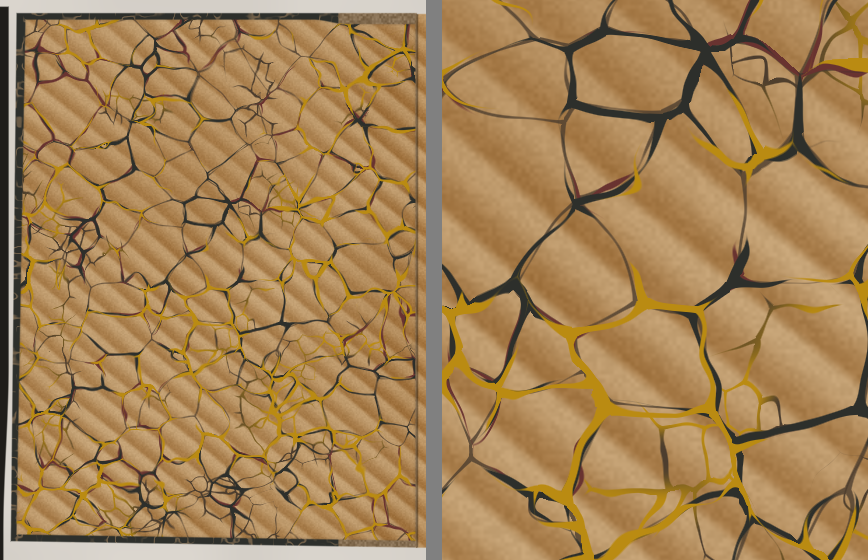
Left: the whole. Right: its middle third, enlarged.
Reproduce this texture procedurally as a Shadertoy shader.

```glsl
// A marbled endpaper inside its book cover: tan paper with diagonal bands,
// crossed by a net of yellow, dark and crimson veins. The net is a weighted
// Voronoi diagram; each ink follows it with its own small warp and width.

const float ASPECT = 390.0 / 512.0;
const float CELLS = 16.5; // Voronoi grid cells per canvas height

const vec3 PAPER_SHADE = vec3(0.610, 0.428, 0.222);
const vec3 PAPER_LIGHT = vec3(0.770, 0.635, 0.458);
const vec3 INK_YELLOW = vec3(0.730, 0.545, 0.070);
const vec3 INK_DARK = vec3(0.175, 0.185, 0.170);
const vec3 INK_CRIMSON = vec3(0.410, 0.200, 0.190);
const vec3 INK_BROWN = vec3(0.300, 0.240, 0.180);
const vec3 BACKING = vec3(0.845, 0.825, 0.795);
const vec3 CLOTH = vec3(0.520, 0.430, 0.320);
const vec3 BLACK = vec3(0.120, 0.115, 0.100);

vec3 hash32(vec2 p) {
    vec3 q = fract(p.xyx * vec3(0.1031, 0.1030, 0.0973));
    q += dot(q, q.yxz + 33.33);
    return fract((q.xxy + q.yzz) * q.zyx);
}

// Value noise with three independent channels
vec3 noise3(vec2 p) {
    vec2 cell = floor(p), f = fract(p);
    f = f * f * (3.0 - 2.0 * f);
    vec3 low = mix(hash32(cell), hash32(cell + vec2(1, 0)), f.x);
    vec3 high = mix(hash32(cell + vec2(0, 1)), hash32(cell + vec2(1, 1)), f.x);
    return mix(low, high, f.y);
}

// x: distance to the nearest cell wall, y: gap to the third site
vec2 wallDistance(vec2 p) {
    vec3 nearest = vec3(9.0);
    vec2 toFirst = vec2(0.0), toSecond = vec2(0.0);
    for (int j = -2; j <= 2; j++)
    for (int i = -2; i <= 2; i++) {
        vec2 cell = floor(p) + vec2(i, j);
        vec3 site = hash32(cell);
        vec2 away = p - cell - site.xy;
        float len = length(away), d = len - 0.75 * site.z;
        vec2 dir = away / max(len, 0.001);
        if (d < nearest.x) {
            nearest = vec3(d, nearest.xy);
            toSecond = toFirst;
            toFirst = dir;
        } else if (d < nearest.y) {
            nearest = vec3(nearest.x, d, nearest.y);
            toSecond = dir;
        } else nearest.z = min(nearest.z, d);
    }
    float slope = max(length(toFirst - toSecond), 0.25);
    return vec2((nearest.y - nearest.x) / slope, nearest.z - nearest.x);
}

// Coverage of one ink; the line swells where three cells meet
float strand(vec2 p, float seed, float wander, float width, float swell, float aa) {
    vec2 warp = noise3(p * 2.7 + seed).xy - 0.5;
    vec2 wall = wallDistance(p + wander * warp);
    float ragged = 0.55 + 0.9 * noise3(p * 4.0 + seed).z;
    float reach = (width + swell * exp(-9.0 * wall.y)) * ragged;
    return clamp((reach - wall.x) / aa + 0.5, 0.0, 1.0) * smoothstep(0.0, 0.015, reach);
}

float boxMask(vec2 p, vec2 lo, vec2 hi, float aa) {
    vec2 inside = min(p - lo, hi - p);
    return smoothstep(-aa, aa, min(inside.x, inside.y));
}

vec3 bandedPaper(vec2 p) {
    vec3 broad = noise3(p * 6.0 + 20.0);
    float across = dot(p, vec2(0.64, 0.77)) + 0.008 * (broad.x - 0.5);
    float phase = fract(across / 0.039);
    float band = smoothstep(0.0, 0.70, phase) * (1.0 - smoothstep(0.78, 1.0, phase));
    float strength = 0.40 + 0.45 * broad.y;
    float light = 0.51 + strength * (band - 0.45) + 0.22 * (broad.z - 0.5);
    light -= 0.16 * smoothstep(0.58, 0.74, p.x);
    vec3 color = mix(PAPER_SHADE, PAPER_LIGHT, light);
    return color + 0.050 * (noise3(p * 400.0).x - 0.5);
}

// Ink supply: short patches along the net, grouped in broad drifts
vec3 inkAmount(vec2 q) {
    vec3 supply = 0.55 * noise3(q * 1.5 + 7.0) + 0.45 * noise3(q * 0.45 + 57.0);
    return smoothstep(vec3(0.40, 0.40, 0.48), vec3(0.70, 0.74, 0.78), supply);
}

vec3 marbledPaper(vec2 p, float px) {
    vec2 q = p * CELLS + 31.0;
    q += 0.45 * (noise3(q * 0.8).xy - 0.5);
    float aa = 1.4 * px * CELLS;
    vec3 a = inkAmount(q);
    vec3 color = bandedPaper(p);

    // A few small bubbles of a finer net
    vec2 fine = q * 1.7 + 11.0;
    float patchy = smoothstep(0.64, 0.84, noise3(q * 0.7 + 83.0).y);
    vec3 bubbleInk = mix(INK_BROWN, INK_YELLOW, a.x);
    color = mix(color, bubbleInk, strand(fine, 5.0, 0.15, 0.035 * patchy, 0.05 * patchy, 1.7 * aa));

    // Main net: hairlines first, then the three inks
    color = mix(color, INK_BROWN, 0.80 * strand(q, 3.0, 0.06, 0.012, 0.02, aa));
    color = mix(color, INK_CRIMSON, strand(q, 41.0, 0.16, 0.032 * a.z, 0.07 * a.z, aa));
    color = mix(color, INK_DARK, strand(q, 67.0, 0.12, 0.030 * a.y, 0.085 * a.y, aa));
    return mix(color, INK_YELLOW, strand(q, 93.0, 0.22, 0.031 * a.x, 0.085 * a.x, aa));
}

// Dark cover paper with broken tan threads
vec3 coverPaper(vec2 p) {
    vec3 n = noise3(p * 85.0);
    float thread = 1.0 - smoothstep(0.02, 0.15, abs(n.x - 0.5));
    return mix(INK_DARK, CLOTH, 0.75 * thread * smoothstep(0.30, 0.65, n.y));
}

vec3 wovenCloth(vec2 p) {
    return CLOTH + 0.16 * (noise3(p * vec2(300.0, 260.0)).x - 0.5);
}

void mainImage(out vec4 fragColor, in vec2 fragCoord) {
    vec2 p = fragCoord / iResolution.xy * vec2(ASPECT, 1.0);
    float px = 1.0 / iResolution.y;

    // Backing sheet and the dark gap along its left side
    vec3 color = BACKING + 0.03 * (noise3(p * 9.0).x - 0.5);
    float gapEdge = mix(0.006, 0.0155, smoothstep(0.05, 0.35, p.y));
    color = mix(color, BLACK, boxMask(p, vec2(-1.0), vec2(gapEdge, 0.988), px));

    // Cover, leaning slightly, with cloth at the spine end
    float coverLeft = mix(0.019, 0.030, p.y);
    float coverBottom = mix(0.034, 0.022, p.x / ASPECT);
    vec3 cover = mix(coverPaper(p), wovenCloth(p), smoothstep(-px, px, p.x - 0.605));
    color = mix(color, cover, boxMask(p, vec2(coverLeft, coverBottom), vec2(0.745, 0.9766), px));

    // Marbled sheet with a soft shadow at its rim
    vec2 sheetLow = vec2(mix(0.0286, 0.046, p.y), coverBottom + 0.012);
    vec2 sheetHigh = vec2(0.743, mix(0.965, 0.957, smoothstep(0.56, 0.62, p.x)));
    float rim = boxMask(p, sheetLow, sheetHigh, 0.006);
    vec3 sheet = marbledPaper(p, px) * mix(0.82, 1.0, rim);
    color = mix(color, sheet, boxMask(p, sheetLow, sheetHigh, px));

    // Facing page beyond the fold
    float page = boxMask(p, vec2(0.744, 0.022), vec2(1.0, 0.975), px);
    float fold = 1.0 - smoothstep(0.0, 0.004, abs(p.x - 0.7455));
    color = mix(color, bandedPaper(p) * (1.03 - 0.45 * fold), page);

    fragColor = vec4(color, 1.0);
}
```
